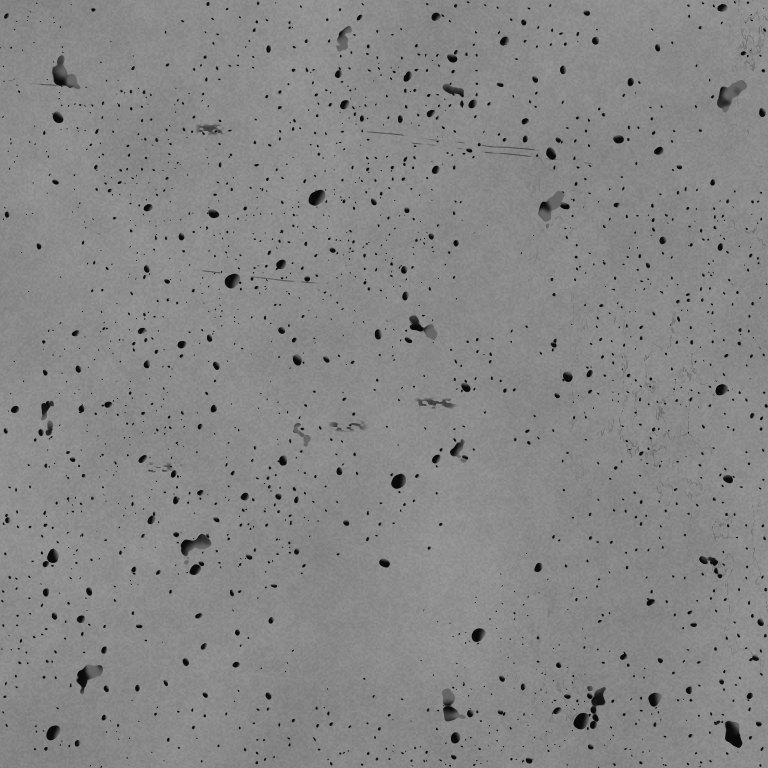
Give the GLSL for this texture, as a Shadertoy shader.

```glsl
// Weathered cast concrete: a cloudy grey face pocked by air bubbles of several sizes.
// Jittered grids scatter the round pits and the worm-shaped cavities; noise
// roughens their rims, and fine scratches, scuffs and cracks lie over the face.

const float FACE_GREY = 0.541;
const float PIT_DARK = 0.04;
const float PIT_LIT = 0.40;

vec2 hash22(vec2 p) {
    vec3 q = fract(p.xyx * vec3(0.1031, 0.1030, 0.0973));
    q += dot(q, q.yzx + 33.33);
    return fract((q.xx + q.yz) * q.zy);
}

float noise(vec2 p) {
    vec2 cell = floor(p), f = fract(p);
    f = f * f * (3.0 - 2.0 * f);
    float low = mix(hash22(cell).x, hash22(cell + vec2(1, 0)).x, f.x);
    float high = mix(hash22(cell + vec2(0, 1)).x, hash22(cell + vec2(1, 1)).x, f.x);
    return mix(low, high, f.y);
}

float fbm(vec2 p) {
    float sum = 0.0, weight = 0.5;
    for (int i = 0; i < 5; i++) {
        sum += weight * noise(p);
        p = mat2(1.6, 1.2, -1.2, 1.6) * p + 7.3;
        weight *= 0.55;
    }
    return sum / 1.055;
}

vec2 rotate(vec2 p, float angle) {
    float c = cos(angle), s = sin(angle);
    return vec2(c * p.x - s * p.y, s * p.x + c * p.y);
}

float smoothMin(float a, float b, float k) {
    float h = max(k - abs(a - b), 0.0) / k;
    return min(a, b) - 0.25 * h * h * k;
}

// Darkens the face inside a hollow; lit runs from 0 in shadow to 1 in light.
float carve(float shade, float dist, float lit, float soft) {
    float hollow = mix(PIT_DARK, PIT_LIT, smoothstep(0.1, 1.0, lit));
    return mix(shade, hollow, smoothstep(soft, -soft, dist));
}

// One grid of oval bubbles, gathered into loose clusters.
float pitLayer(float shade, vec2 p, float cells, float size, float chance, float seed, float soft) {
    vec2 id = floor(p * cells);
    vec2 pick = hash22(id + seed), jitter = hash22(id + seed + 57.0);
    vec2 centre = (id + mix(vec2(0.18), vec2(0.82), jitter)) / cells;
    float cluster = smoothstep(0.15, 0.85, noise(centre * 6.0 + seed));
    if (pick.x > chance * 2.0 * cluster) return shade;
    float radius = size * mix(0.5, 1.0, jitter.x * pick.y);
    vec2 d = rotate(p - centre, (pick.y - 0.5) * 2.4);
    float dist = length(d * vec2(1.15, 0.88)) - radius;
    float lit = dot(d, vec2(0.75, 0.45)) / radius + 0.25 * jitter.y;
    return carve(shade, dist, lit, soft);
}

// One grid of long cavities, each a bent chain of merged bubbles.
float cavityLayer(float shade, vec2 p, float cells, float size, float chance, float seed, float soft) {
    vec2 id = floor(p * cells);
    vec2 pick = hash22(id + seed), turn = hash22(id + seed + 31.0);
    if (pick.x > chance) return shade;
    vec2 centre = (id + mix(vec2(0.25), vec2(0.75), hash22(id + seed + 83.0))) / cells;
    float reach = size * mix(0.55, 1.0, pick.y);
    vec2 d = rotate(p - centre, (turn.x - 0.5) * 1.8) / reach;
    float dist = 1.0;
    for (int i = 0; i < 5; i++) {
        float t = float(i) / 4.0 - 0.5;
        vec2 bubble = vec2(0.3 * sin(t * 6.0 + turn.y * 6.0), t * 1.7);
        float radius = mix(0.12, 0.42, hash22(id + seed + float(i) * 9.0).x);
        dist = smoothMin(dist, length(d - bubble) - radius, 0.22);
    }
    float lit = 1.1 * noise(p * 75.0) + 0.7 * d.x + 0.5 * (turn.y - 0.5);
    return carve(shade, dist * reach, lit, soft);
}

// Broken hairline running right from start, fading at both ends.
float scratch(vec2 p, vec2 start, float span, float slope, float soft) {
    vec2 d = p - start;
    float wobble = 0.003 * (noise(vec2(d.x * 40.0, start.y * 90.0)) - 0.5);
    float line = smoothstep(soft, 0.0, abs(d.y - slope * d.x - wobble));
    float ends = smoothstep(0.0, 0.02, d.x) * smoothstep(span, span - 0.03, d.x);
    return line * ends * smoothstep(0.25, 0.7, noise(p * 85.0));
}

// Short horizontal band of torn, streaky marks.
float scuff(vec2 p, vec2 centre, vec2 extent) {
    vec2 d = abs(p - centre) / extent;
    float band = smoothstep(1.0, 0.5, d.x) * smoothstep(1.0, 0.3, d.y);
    return band * smoothstep(0.45, 0.7, noise(rotate(p, 0.15) * vec2(170.0, 340.0)));
}

void mainImage(out vec4 fragColor, in vec2 fragCoord) {
    vec2 p = fragCoord / iResolution.y;
    float soft = max(0.7 / iResolution.y, 0.0007);

    // Cloudy face with fine grain
    float shade = FACE_GREY + 0.10 * (fbm(p * 5.0) - 0.5);
    shade += 0.035 * (fbm(p * 60.0 + 11.0) - 0.5) + 0.05 * (noise(p * 420.0) - 0.5);

    // Faint upright cracks toward the right side
    float vein = abs(fbm(p * vec2(34.0, 15.0) + 4.0) - 0.5);
    float worn = smoothstep(0.5, 0.72, noise(p * vec2(7.0, 4.0) + 19.0)) * smoothstep(0.55, 0.85, p.x);
    shade -= 0.14 * worn * smoothstep(0.018, 0.0, vein) * noise(p * 110.0);

    // Scratches and scuffs
    for (int i = 0; i < 4; i++) {
        vec2 place = hash22(vec2(float(i) * 13.0 + 5.0, 41.0));
        vec2 start = vec2(0.65 * place.x, 0.6 + 0.3 * place.y);
        shade -= 0.22 * scratch(p, start, mix(0.1, 0.32, place.x), -0.11, soft * 1.6);
        vec2 spot = hash22(vec2(71.0, float(i) * 17.0 + 3.0));
        shade -= 0.28 * scuff(p, spot * 0.8 + 0.1, vec2(0.015 + 0.03 * spot.x, 0.009));
    }

    // Bubbles from dust specks up to long cavities
    vec2 rough = vec2(noise(p * 95.0), noise(p * 95.0 + 40.0)) - 0.5;
    vec2 q = p + 0.003 * rough;
    shade = pitLayer(shade, q, 120.0, 0.0013, 0.08, 3.0, soft);
    shade = pitLayer(shade, q, 62.0, 0.0027, 0.27, 101.0, soft);
    shade = pitLayer(shade, q, 24.0, 0.0066, 0.24, 211.0, soft);
    shade = pitLayer(shade, q, 9.0, 0.0115, 0.30, 307.0, soft);
    shade = cavityLayer(shade, q + 0.004 * rough, 6.0, 0.025, 0.5, 401.0, soft);

    fragColor = vec4(vec3(clamp(shade, 0.0, 1.0)), 1.0);
}
```
